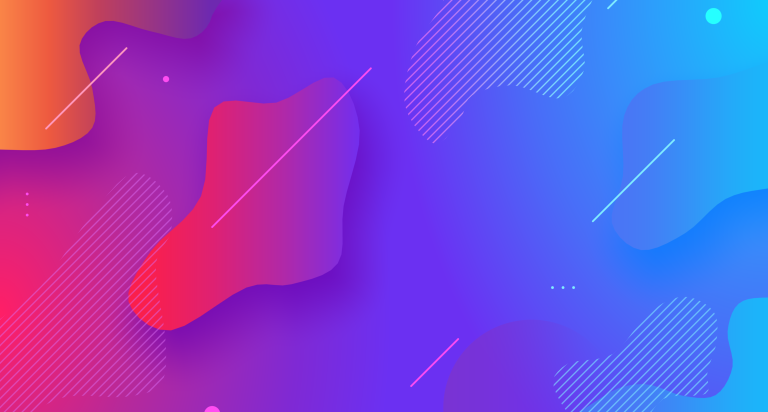
Reproduce this background procedurally as a WebGL 2 fragment shader.

```glsl
#version 300 es
precision highp float;
// Flowing gradient blobs with soft shadows, hatched shapes, slanted lines and dots.
uniform vec2 u_resolution;
out vec4 fragColor;

const int KNOTS = 12;
const int STEPS = 5;
const vec3 VIOLET = vec3(.42,.19,.95);
const vec3 MAGENTA = vec3(1.,.3,.95);
const vec3 AQUA = vec3(.5,.93,1.);

// Knots of the closed outlines, in units of the canvas height
const vec2 ORANGE_BLOB[KNOTS] = vec2[](vec2(.5,1.073),vec2(.515,.963),vec2(.463,.907),vec2(.366,.924),
vec2(.256,.949),vec2(.193,.89),vec2(.224,.785),vec2(.224,.69),
vec2(.134,.641),vec2(0.,.637),vec2(-.146,.646),vec2(-.146,1.098));
const vec2 RED_BLOB[KNOTS] = vec2[](vec2(.52,.739),vec2(.671,.751),vec2(.81,.812),vec2(.873,.683),
vec2(.834,.5),vec2(.82,.361),vec2(.707,.31),vec2(.598,.302),
vec2(.415,.198),vec2(.312,.268),vec2(.366,.39),vec2(.488,.524));
const vec2 BLUE_BLOB[KNOTS] = vec2[](vec2(2.,.878),vec2(1.873,.851),vec2(1.744,.812),vec2(1.585,.795),
vec2(1.515,.72),vec2(1.512,.573),vec2(1.485,.459),vec2(1.556,.393),
vec2(1.663,.434),vec2(1.761,.517),vec2(1.873,.544),vec2(2.024,.561));
const vec2 CORNER_BLOB[KNOTS] = vec2[](vec2(2.,.268),vec2(1.866,.278),vec2(1.793,.263),vec2(1.766,.195),
vec2(1.778,.11),vec2(1.737,.041),vec2(1.659,.039),vec2(1.561,.068),
vec2(1.463,.037),vec2(1.366,-.073),vec2(1.707,-.171),vec2(2.024,-.098));
const vec2 TOP_HATCH[KNOTS] = vec2[](vec2(1.122,1.098),vec2(1.073,.988),vec2(1.005,.878),vec2(.983,.744),
vec2(1.054,.651),vec2(1.117,.712),vec2(1.146,.768),vec2(1.244,.793),
vec2(1.361,.761),vec2(1.417,.829),vec2(1.412,.927),vec2(1.439,1.098));
const vec2 LEFT_HATCH[KNOTS] = vec2[](vec2(.322,.58),vec2(.405,.529),vec2(.415,.439),vec2(.378,.354),
vec2(.402,.171),vec2(.39,.068),vec2(.305,.037),vec2(.146,.034),
vec2(-.024,-.049),vec2(-.073,.146),vec2(.098,.305),vec2(.22,.476));
const vec2 RIGHT_HATCH[KNOTS] = vec2[](vec2(1.659,.28),vec2(1.732,.244),vec2(1.739,.171),vec2(1.717,.098),
vec2(1.712,.044),vec2(1.61,.032),vec2(1.537,-.049),vec2(1.415,-.037),
vec2(1.344,.061),vec2(1.378,.117),vec2(1.488,.141),vec2(1.573,.239));

// Coverage of a signed distance across an edge of the given width
float cover(float d, float width) { return smoothstep(0., 1., .5 - d / width); }

float segmentDistance(vec2 p, vec2 a, vec2 b) {
  vec2 ab = b - a;
  return length(p - a - ab * clamp(dot(p - a, ab) / dot(ab, ab), 0., 1.));
}

vec2 catmullRom(vec2 a, vec2 b, vec2 c, vec2 d, float t) {
  return b + .5 * t * (c - a + t * (2. * a - 5. * b + 4. * c - d + t * (3. * (b - c) + d - a)));
}

// Coverage of a closed spline
float blob(vec2 p, vec2 k[KNOTS], float width) {
  float nearest = 10., side = 1.;
  vec2 a = k[0];
  for (int i = 0; i < KNOTS; i++) {
    vec2 before = k[(i + KNOTS - 1) % KNOTS], end = k[(i + 1) % KNOTS], after = k[(i + 2) % KNOTS];
    for (int j = 1; j <= STEPS; j++) {
      vec2 b = catmullRom(before, k[i], end, after, float(j) / float(STEPS));
      nearest = min(nearest, segmentDistance(p, a, b));
      if ((a.y > p.y) != (b.y > p.y) && p.x < a.x + (b.x - a.x) * (p.y - a.y) / (b.y - a.y)) side = -side;
      a = b;
    }
  }
  return cover(nearest * side, width);
}

float shadow(vec2 p, vec2 k[KNOTS]) { return .7 * blob(p - vec2(.03,-.06), k, .2); }

// Four colours blended along t, the last three reached at the stops
vec3 ramp(vec3 a, vec3 b, vec3 c, vec3 d, vec3 stops, float t) {
  vec3 from = vec3(0., stops.xy);
  vec3 s = clamp((t - from) / (stops - from), 0., 1.);
  return mix(mix(mix(a, b, s.x), c, s.y), d, s.z);
}

float hatch(vec2 p, float px) {
  float period = .0215;
  return cover(abs(fract((p.x - p.y) / period) - .5) * period * .707 - .0016, px);
}

void disc(inout vec3 col, vec2 p, vec2 center, float radius, vec3 tint, float px) {
  col = mix(col, tint, cover(length(p - center) - radius, px));
}

void slant(inout vec3 col, vec2 p, vec2 start, float size, vec3 tint, float px) {
  col = mix(col, tint, cover(segmentDistance(p, start, start + size) - .0022, px));
}

vec3 background(vec2 p) {
  float warm = length((p - vec2(0.,.24)) * vec2(1.,.7));
  float cool = length((p - vec2(1.873,1.)) * vec2(1.,.7));
  vec3 left = ramp(vec3(1.,.12,.4), vec3(.72,.16,.6), vec3(.5,.16,.83), VIOLET, vec3(.33,.72,.95), warm);
  vec3 right = ramp(vec3(.06,.8,.99), vec3(.22,.55,.98), vec3(.29,.42,.97), VIOLET, vec3(.4,.61,.92), cool);
  return left + right - VIOLET;
}

void main() {
  float px = 1.4 / u_resolution.y;
  vec2 p = gl_FragCoord.xy / u_resolution.y;
  vec3 col = background(p);
  // Blobs and their shadows
  disc(col, p, vec2(1.29,.01), .214, mix(vec3(.48,.2,.82), col, smoothstep(1., 1.5, p.x)), px);
  vec3 orange = ramp(vec3(.98,.52,.28), vec3(.93,.35,.25), vec3(.75,.25,.36), vec3(.43,.16,.69), vec3(.12,.24,.51), p.x);
  col = mix(col, vec3(.5,.02,.6), shadow(p, ORANGE_BLOB));
  col = mix(col, orange, blob(p, ORANGE_BLOB, px));
  vec3 red = ramp(vec3(.98,.12,.3), vec3(.87,.13,.45), vec3(.69,.16,.66), vec3(.45,.18,.93), vec3(.16,.33,.51), p.x - .36);
  col = mix(col, vec3(.4,0.,.7), shadow(p, RED_BLOB));
  col = mix(col, red, blob(p, RED_BLOB, px));
  vec3 blue = mix(vec3(.29,.46,.96), vec3(.1,.72,.98), smoothstep(1.48, 1.9, p.x));
  col = mix(col, vec3(0.,.47,1.), shadow(p, BLUE_BLOB));
  col = mix(col, blue, blob(p, BLUE_BLOB, px));
  col = mix(col, blue, blob(p, CORNER_BLOB, px));
  // Hatched shapes
  float lines = hatch(p, px);
  vec3 tint = mix(vec3(.85,.42,.95), AQUA, smoothstep(1., 1.4, p.x));
  col = mix(col, tint, .85 * lines * blob(p, TOP_HATCH, px));
  col = mix(col, tint, .5 * lines * blob(p, LEFT_HATCH, px));
  col = mix(col, tint, .6 * lines * blob(p, RIGHT_HATCH, px));
  // Slanted lines
  slant(col, p, vec2(.112,.688), .195, vec3(1.,.6,.75), px);
  slant(col, p, vec2(.515,.449), .385, MAGENTA, px);
  slant(col, p, vec2(.998,.063), .114, MAGENTA, px);
  slant(col, p, vec2(1.439,.463), .197, AQUA, px);
  slant(col, p, vec2(1.476,.98), .03, AQUA, px);
  // Dots
  disc(col, p, vec2(1.732,.961), .0195, vec3(.15,1.,1.), px);
  disc(col, p, vec2(.403,.808), .0075, MAGENTA, px);
  disc(col, p, vec2(.515,-.005), .0195, MAGENTA, px);
  for (float i = 0.; i < 3.; i++) {
    disc(col, p, vec2(.066, .478 + .0256 * i), .0033, MAGENTA, px);
    disc(col, p, vec2(1.341 + .0256 * i, .302), .0033, AQUA, px);
  }
  fragColor = vec4(col, 1.);
}
```
